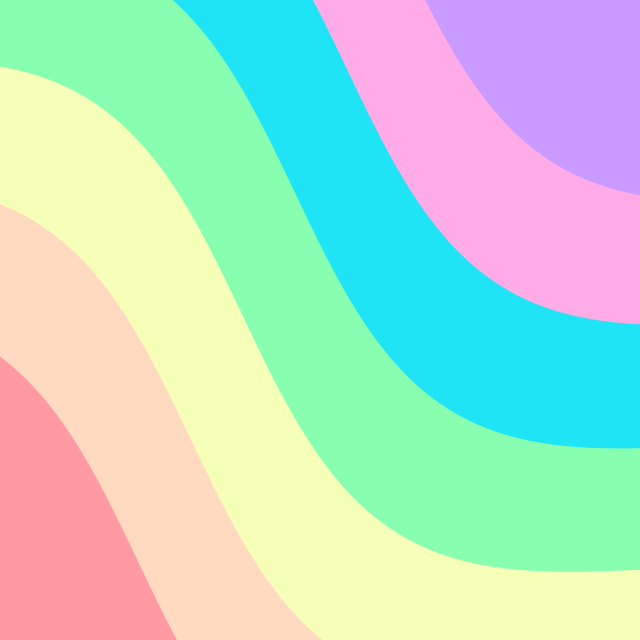
This background is drawn by a WebGL 2 fragment shader. Its source:

```glsl
#version 300 es
precision highp float;

uniform vec2 u_resolution;
out vec4 fragColor;

#define AXIS normalize(vec2(0.921, -0.389))
#define BAND_WIDTH 0.2092
#define WAVE_HEIGHT 0.2227
#define WAVE_CENTER vec2(0.5417, 0.3073)
#define WAVE_RATE 3.994
#define WAVE_STRETCH 0.906
#define BAND_COUNT 7

const vec3 PALETTE[BAND_COUNT] = vec3[](
    vec3(0.788, 0.604, 1.000),  // lilac
    vec3(1.000, 0.671, 0.906),  // pink
    vec3(0.120, 0.894, 0.960),  // cyan
    vec3(0.533, 1.000, 0.690),  // mint
    vec3(0.965, 1.000, 0.722),  // lemon
    vec3(1.000, 0.851, 0.753),  // peach
    vec3(1.000, 0.604, 0.635)   // coral
);

// Sine profile whose period widens away from its center
float waveProfile(float along) {
    float s = along - WAVE_CENTER.x;
    float phase = s * (WAVE_RATE - WAVE_STRETCH * s * s);
    return WAVE_CENTER.y + WAVE_HEIGHT * sin(phase);
}

// Band coordinate: whole numbers lie on the edges between colors
float bandCoordinate(vec2 uv) {
    vec2 p = uv - vec2(0.0, 1.0);
    vec2 across = vec2(AXIS.y, -AXIS.x);
    float offset = dot(p, across) - waveProfile(dot(p, AXIS));
    return offset / BAND_WIDTH + 3.0;
}

void main() {
    vec2 uv = gl_FragCoord.xy / u_resolution;
    float band = bandCoordinate(uv);
    float halfEdge = 0.6 * fwidth(band);

    // Layer the bands from the upper right to the lower left
    vec3 color = PALETTE[0];
    for (int i = 1; i < BAND_COUNT; i++) {
        float edge = float(i - 1);
        float cover = smoothstep(edge - halfEdge, edge + halfEdge, band);
        color = mix(color, PALETTE[i], cover);
    }
    fragColor = vec4(color, 1.0);
}
```
